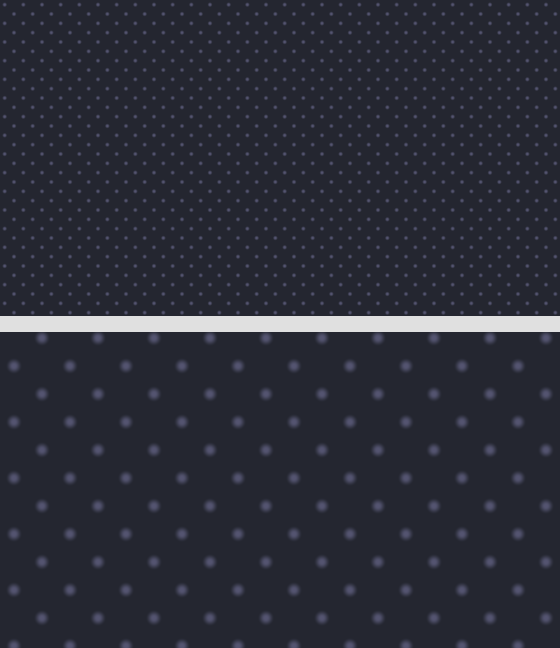
Top, the full canvas; bottom, a detail of the centre.
This pattern is drawn by a Shadertoy shader. Its source:

```glsl
const float REPEATS_ACROSS = 30.0;
const float DOT_CORE = 0.018;
const float DOT_EDGE = 0.152;
const vec3 GROUND = vec3(0.140, 0.149, 0.188);
const vec3 DOT_COLOR = vec3(0.330, 0.330, 0.440);

// Distance to the nearest point of a unit lattice shifted by offset
float latticeDistance(vec2 p, vec2 offset) {
    return length(fract(p - offset + 0.5) - 0.5);
}

// Two interleaved lattices form the staggered rows
float staggeredDistance(vec2 p) {
    return min(latticeDistance(p, vec2(0.25)), latticeDistance(p, vec2(0.75)));
}

// Soft round spot, never sharper than one pixel
float softDot(float dist, float core, float edge, float pixel) {
    return 1.0 - smoothstep(core, max(edge, core + pixel), dist);
}

void mainImage(out vec4 fragColor, in vec2 fragCoord) {
    // Cell units, with rows counted from the top edge
    float cellsPerPixel = REPEATS_ACROSS / iResolution.x;
    vec2 cell = vec2(fragCoord.x, iResolution.y - fragCoord.y) * cellsPerPixel;

    float dotMask = softDot(staggeredDistance(cell), DOT_CORE, DOT_EDGE, cellsPerPixel);
    fragColor = vec4(mix(GROUND, DOT_COLOR, dotMask), 1.0);
}
```
